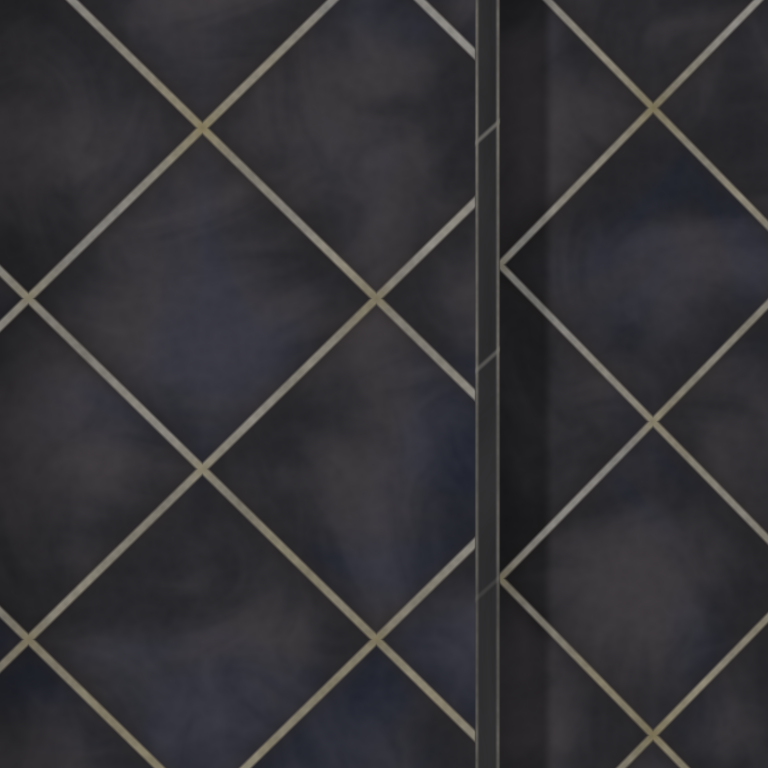
Write a WebGL 2 fragment shader that draws this texture.

```glsl
#version 300 es
precision highp float;
// Dark slate tiles set diagonally on two walls that meet at a narrow upright trim.
// Each wall is a sheared lattice of grout lines with its own scale; warped layers
// of sines cloud the tiles, and cellular noise mottles the slate and the grout.
uniform vec2 u_resolution;
out vec4 fragColor;

vec2 hash2(vec2 p) {
  return fract(sin(vec2(dot(p, vec2(127.1, 311.7)), dot(p, vec2(269.5, 183.3)))) * 43758.5);
}

// Distance to the nearest of the scattered cell points.
float cellular(vec2 p) {
  vec2 cell = floor(p);
  float nearest = 2.0;
  for (int j = -1; j <= 1; j++)
    for (int i = -1; i <= 1; i++) {
      vec2 c = cell + vec2(i, j);
      nearest = min(nearest, distance(p, c + hash2(c)));
    }
  return nearest;
}

// Soft clouds, roughly -0.7 to 0.7.
float clouds(vec2 p) {
  float sum = 0.0, amp = 0.5;
  for (int i = 0; i < 5; i++) {
    p = mat2(0.8, 0.6, -0.6, 0.8) * p;
    p += 0.6 * sin(p.yx * 1.3 + float(i));
    sum += amp * sin(p.x) * sin(p.y);
    p *= 1.8;
    amp *= 0.55;
  }
  return sum;
}

// Coverage of a line of the given half width with a soft rim.
float stroke(float dist, float halfWidth) {
  float soft = max(0.0024, 0.8 / u_resolution.y);
  return 1.0 - smoothstep(halfWidth - soft, halfWidth + soft, dist);
}

vec3 groutColor(vec2 p, float gold) {
  vec3 grout = mix(vec3(0.56, 0.55, 0.53), vec3(0.53, 0.49, 0.37), gold);
  return grout * (0.92 + 0.12 * clouds(p * 22.0) + 0.1 * cellular(p * 90.0));
}

// One wall: node is a grout crossing, halfDiag the half diagonals of a tile.
vec3 wall(vec2 p, vec2 node, vec2 halfDiag, float halfWidth, float shade) {
  vec2 r = (p - node) / halfDiag;
  vec2 lattice = 0.5 * vec2(r.x + r.y, r.x - r.y);
  vec2 d = abs(fract(lattice + 0.5) - 0.5) / (0.5 * length(1.0 / halfDiag));
  float edge = min(d.x, d.y);
  vec2 seed = hash2(floor(lattice) + 7.0);

  // Clouded slate, lighter towards the middle of each tile.
  float tone = 0.85 * clouds(p * 11.0 + seed * 20.0) + 0.25 * (seed.x - 0.5);
  tone += 0.5 * smoothstep(0.0, 0.13, edge) - 0.24;
  vec3 tile = mix(vec3(0.155, 0.155, 0.17), vec3(0.245, 0.232, 0.245),
                  smoothstep(-0.55, 0.6, tone));
  float blue = smoothstep(0.0, 0.6, clouds(p * 7.0 + 3.0 + seed.yx * 5.0));
  tile += blue * vec3(-0.02, -0.008, 0.018);
  tile += 0.012 * (cellular(p * 60.0) - 0.5) + 0.008 * clouds(p * 70.0);

  // Brown rim beside the joints.
  float rim = exp(-max(edge - halfWidth, 0.0) * 110.0);
  tile = mix(tile, vec3(0.165, 0.145, 0.135), 0.5 * rim) * shade;

  // Grout yellows at the crossings and lower down.
  float crossing = exp(-length(d) * 60.0);
  float gold = clamp(0.55 * crossing + 0.45 * (1.0 - p.y) + 0.6 * clouds(p * 6.0), 0.0, 1.0);
  vec3 grout = groutColor(p, gold) * mix(1.0, shade, 0.35);
  return mix(tile, grout, 0.95 * stroke(edge, halfWidth));
}

// Upright trim with slanting joints and a pale line on each side.
vec3 trim(vec2 p) {
  vec3 color = vec3(0.175, 0.172, 0.178) + 0.02 * clouds(p * vec2(60.0, 14.0));
  float joint = (p.y - 0.828 - 0.9 * (p.x - 0.635)) / 0.297;
  float jointDist = abs(fract(joint + 0.5) - 0.5) * 0.297 * 0.74;
  float fade = mix(0.25, 0.85, smoothstep(0.15, 0.8, p.y));
  color = mix(color, vec3(0.43, 0.42, 0.4), fade * stroke(jointDist, 0.0025));
  float sides = max(stroke(abs(p.x - 0.6208), 0.002), stroke(abs(p.x - 0.6484), 0.002));
  float wear = 0.62 + 0.15 * p.y + 0.3 * clouds(vec2(4.0, p.y * 18.0));
  return mix(color, groutColor(p, 0.2) * 0.85, sides * clamp(wear, 0.0, 1.0));
}

void main() {
  vec2 p = gl_FragCoord.xy / u_resolution;
  float px = 1.0 / u_resolution.x;

  // Left wall, dimmer at its outer edge.
  float leftShade = mix(0.8, 1.0, smoothstep(0.0, 0.13, p.x));
  vec3 left = wall(p, vec2(0.2635, 0.8333), vec2(0.2266, 0.222), 0.0052, leftShade);

  // Right wall, with a band of shadow beside the trim.
  float rightShade = mix(0.66, 0.98, smoothstep(0.705, 0.723, p.x));
  rightShade *= mix(0.88, 1.0, smoothstep(0.65, 0.69, p.x));
  vec3 right = wall(p, vec2(0.8503, 0.8594), vec2(0.1995, 0.2042), 0.0045, rightShade);

  vec3 color = mix(left, trim(p), smoothstep(-px, px, p.x - 0.6185));
  color = mix(color, right, smoothstep(-px, px, p.x - 0.651));
  fragColor = vec4(color, 1.0);
}
```
